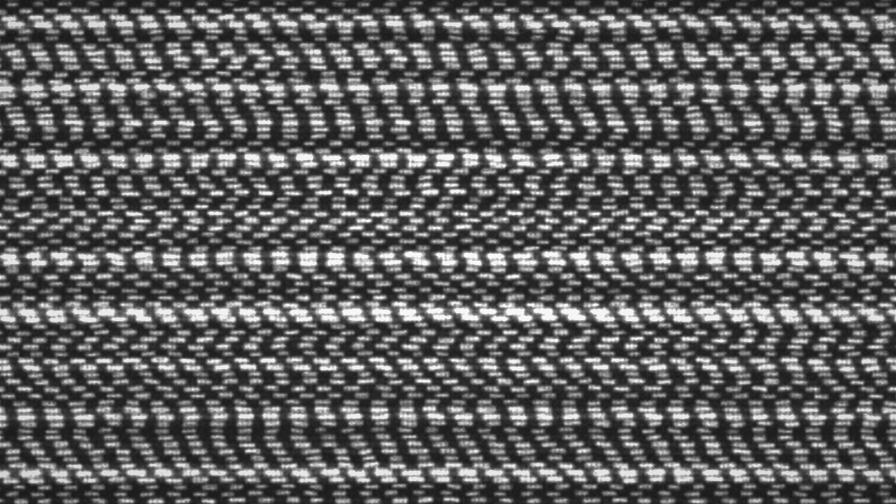
Write a Shadertoy shader that draws this texture.

```glsl
const float COLUMNS = 33.0;       // blobs across
const float ROWS = 72.0;          // blob rows down
const float MESH_COLUMNS = 190.0; // fine vertical wires
const float MESH_DEPTH = 0.07;
const float BASE_LIGHT = 0.32;
const float BAND_FILL = 0.22;
const float GRAIN = 0.15;
const vec3 DARK = vec3(0.12);
const vec3 BRIGHT = vec3(0.92);
const float TAU = 6.2831853;

// Bright bands: centre height, half height, light
const int BANDS = 15;
const vec3 BAND[BANDS] = vec3[BANDS](
    vec3(0.954, 0.018, 0.92), vec3(0.891, 0.028, 0.76),
    vec3(0.824, 0.018, 0.88), vec3(0.757, 0.032, 0.62),
    vec3(0.681, 0.021, 0.90), vec3(0.634, 0.012, 0.32),
    vec3(0.560, 0.045, 0.56), vec3(0.486, 0.021, 0.90),
    vec3(0.380, 0.020, 1.20), vec3(0.329, 0.018, 0.50),
    vec3(0.275, 0.019, 0.88), vec3(0.236, 0.018, 0.48),
    vec3(0.178, 0.021, 0.94), vec3(0.116, 0.028, 0.64),
    vec3(0.062, 0.022, 0.86));

float hash(vec2 p) {
    vec3 q = fract(vec3(p.xyx) * 0.1031);
    q += dot(q, q.yzx + 33.33);
    return fract((q.x + q.y) * q.z);
}

float noise(vec2 p) {
    vec2 cell = floor(p);
    vec2 f = fract(p);
    f = f * f * (3.0 - 2.0 * f);
    return mix(mix(hash(cell), hash(cell + vec2(1, 0)), f.x),
               mix(hash(cell + vec2(0, 1)), hash(cell + vec2(1, 1)), f.x), f.y);
}

// Light (x) and horizontal phase (y) of the row at a given height
vec2 rowState(float row) {
    float y = (row + 0.5) / ROWS;
    float light = BASE_LIGHT * (0.25 + 1.3 * hash(vec2(row, 3.0)));
    float alternate = 0.5 * mod(row, 2.0);
    float phase = alternate + 0.5 * hash(vec2(row, 11.0));
    float strongest = 0.4;
    for (int i = 0; i < BANDS; i++) {
        float d = (y - BAND[i].x) / BAND[i].y;
        float weight = exp(-d * d);
        light = max(light, BAND[i].z * weight);
        if (weight > strongest) {
            strongest = weight;
            float id = float(i);
            float slant = mix(0.20, 0.45, hash(vec2(id, 5.0)));
            float bend = 0.15 * hash(vec2(id, 8.0));
            float order = smoothstep(0.56, 0.62, BAND[i].z);
            phase = hash(vec2(id, 21.0)) + slant * d + bend * d * d
                  + mix(0.40, 0.10, order) * (hash(vec2(row, 17.0)) - 0.5)
                  + alternate * (1.0 - order);
        }
    }
    light *= 0.80 + 0.40 * hash(vec2(row, 29.0));
    return vec2(light, phase);
}

// One row of flat, uneven dashes; d is the height within the row
float dashRow(float x, float row, float d) {
    vec2 state = rowState(row);
    float light = state.x;
    float wobble = 0.30 * (noise(vec2(x * 16.0, row * 7.3)) - 0.5);
    float u = x * COLUMNS + state.y + wobble;
    float wave = 0.5 + 0.5 * cos(TAU * u);
    float wear = 0.70 + 0.6 * noise(vec2(u * 1.3, row * 5.7));
    float threshold = 0.30 - 0.34 * light;
    float dash = smoothstep(threshold, threshold + 0.68, wave * wear);
    float fill = BAND_FILL * light * light;
    float sharpness = mix(10.0, 4.0, clamp(light, 0.0, 1.0));
    return (dash * (0.40 + 0.62 * light) + fill) * exp(-sharpness * d * d);
}

void mainImage(out vec4 fragColor, in vec2 fragCoord) {
    vec2 uv = fragCoord / iResolution.xy;
    vec2 centred = uv - 0.5;

    // Blend neighbouring rows, with a slight bow and ripple
    float height = uv.y + 0.006 * centred.x * centred.x
                 + 0.005 * (noise(vec2(uv.x * 50.0, uv.y * 40.0)) - 0.5);
    float rowPosition = height * ROWS;
    float signal = 0.0;
    for (int j = -1; j <= 1; j++) {
        float row = floor(rowPosition) + float(j);
        signal += dashRow(uv.x, row, rowPosition - row - 0.5);
    }

    // Uneven brightness along the bands
    signal *= 0.90 + 0.30 * noise(uv * vec2(5.0, 24.0));

    // Wire mesh, grain, flat streaks and bright specks
    float mesh = cos(TAU * uv.x * MESH_COLUMNS);
    float grain = noise(uv * vec2(400.0, 230.0)) - 0.5;
    float streak = noise(uv * vec2(90.0, 210.0) + 70.0) - 0.5;
    float speck = smoothstep(0.93, 1.0, noise(uv * vec2(120.0, 90.0) + 40.0));
    signal *= 1.0 + MESH_DEPTH * mesh + 2.0 * GRAIN * grain
            + 0.50 * streak + 0.25 * speck;
    signal += 0.05 * grain;

    // Tone and darker corners
    vec3 color = mix(DARK, BRIGHT, clamp(signal, 0.0, 1.0));
    color *= 1.06 - 0.36 * dot(centred, centred);
    fragColor = vec4(color, 1.0);
}
```
